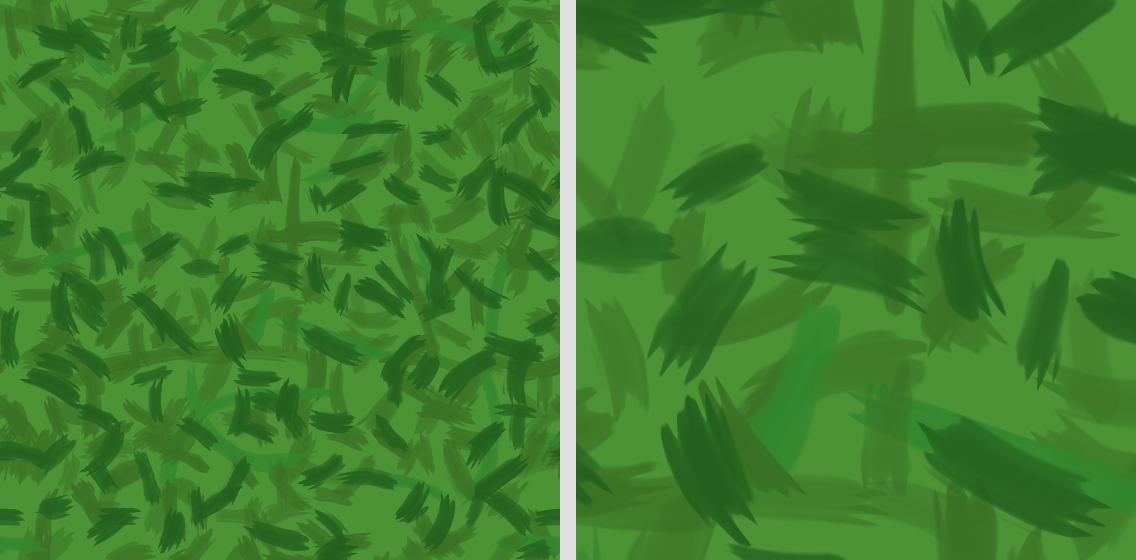
Left, the full canvas; right, a detail of the centre.
Give the GLSL for this texture, as a Shadertoy shader.

```glsl
// Seamless painted foliage: short dry-brush strokes in layered greens.

float hash(vec2 p) {
    return fract(sin(dot(p, vec2(127.1, 311.7))) * 43758.5453);
}

float noise(vec2 p) {
    vec2 i = floor(p), f = fract(p);
    f = f * f * (3.0 - 2.0 * f);
    return mix(mix(hash(i), hash(i + vec2(1, 0)), f.x),
               mix(hash(i + vec2(0, 1)), hash(i + vec2(1, 1)), f.x), f.y);
}

// Coverage of one bent stroke along x; size holds half length and half width.
float brushStroke(vec2 p, vec2 size, float bend, float seed) {
    float slope = 2.0 * bend * p.x;
    p.y = (p.y - bend * p.x * p.x) / sqrt(1.0 + slope * slope);
    if (abs(p.x) > size.x + size.y || abs(p.y) > size.y * 1.3) return 0.0;

    // Bristles run along the stroke, fraying its ends and thinning its rim.
    float bristle = noise(vec2(p.x * 14.0, p.y * 260.0) + seed * 91.0);
    float wobble = noise(vec2(p.x * 35.0, seed * 57.0)) - 0.5;
    float past = max(abs(p.x) - size.x + 0.018 * bristle, 0.0);
    float d = length(vec2(past, p.y)) - size.y * (1.0 + 0.4 * wobble);
    float rim = smoothstep(-size.y, 0.0, d);
    float body = smoothstep(0.0018, -0.0018, d + 0.3 * size.y * bristle);
    return body * (1.0 - 0.55 * rim * bristle);
}

// Scatters one stroke per wrapped grid cell and paints it over the colour.
void paintLayer(inout vec3 color, vec2 uv, float cells, float seed, vec3 paint,
                vec2 size, float bend, float opacity, float density) {
    vec2 home = floor(uv * cells);
    for (int y = -1; y <= 1; y++)
    for (int x = -1; x <= 1; x++) {
        vec2 cell = home + vec2(x, y);
        vec2 id = mod(cell, cells) + seed * 17.3;
        if (hash(id + 0.7) > density) continue;

        vec2 center = (cell + vec2(hash(id + 1.3), hash(id + 2.9))) / cells;
        float angle = 6.2832 * hash(id + 4.1);
        float c = cos(angle), s = sin(angle);
        vec2 p = mat2(c, -s, s, c) * (uv - center);

        vec2 strokeSize = size * vec2(mix(0.6, 1.4, hash(id + 5.3)),
                                      mix(0.75, 1.25, hash(id + 6.7)));
        float strokeBend = bend * (hash(id + 7.9) - 0.5);
        float cover = brushStroke(p, strokeSize, strokeBend, hash(id + 8.3));
        color = mix(color, paint, cover * mix(opacity, 1.0, hash(id + 9.1)));
    }
}

void mainImage(out vec4 fragColor, in vec2 fragCoord) {
    vec2 uv = fragCoord / iResolution.xy;
    vec3 olive = vec3(0.225, 0.44, 0.138);
    vec3 emerald = vec3(0.2, 0.53, 0.18);
    vec3 forest = vec3(0.14, 0.378, 0.118);
    vec3 color = vec3(0.297, 0.575, 0.212);

    // Translucent olive underpainting
    paintLayer(color, uv, 9.0, 1.0, olive, vec2(0.034, 0.018), 12.0, 0.4, 1.0);
    paintLayer(color, uv, 9.0, 2.0, olive, vec2(0.036, 0.018), 12.0, 0.5, 1.0);

    // Long curved emerald sweeps
    paintLayer(color, uv, 5.0, 3.0, emerald, vec2(0.09, 0.014), 9.0, 0.65, 0.8);

    // Fresh olive dabs and a few long straight pulls
    paintLayer(color, uv, 9.0, 4.0, olive, vec2(0.034, 0.017), 10.0, 0.6, 1.0);
    paintLayer(color, uv, 4.0, 5.0, olive, vec2(0.1, 0.016), 1.0, 0.8, 0.5);

    // Dark forest strokes on top
    paintLayer(color, uv, 8.0, 6.0, forest, vec2(0.034, 0.017), 10.0, 0.8, 1.0);
    paintLayer(color, uv, 8.0, 7.0, forest, vec2(0.034, 0.017), 10.0, 0.85, 1.0);

    fragColor = vec4(color, 1.0);
}
```
